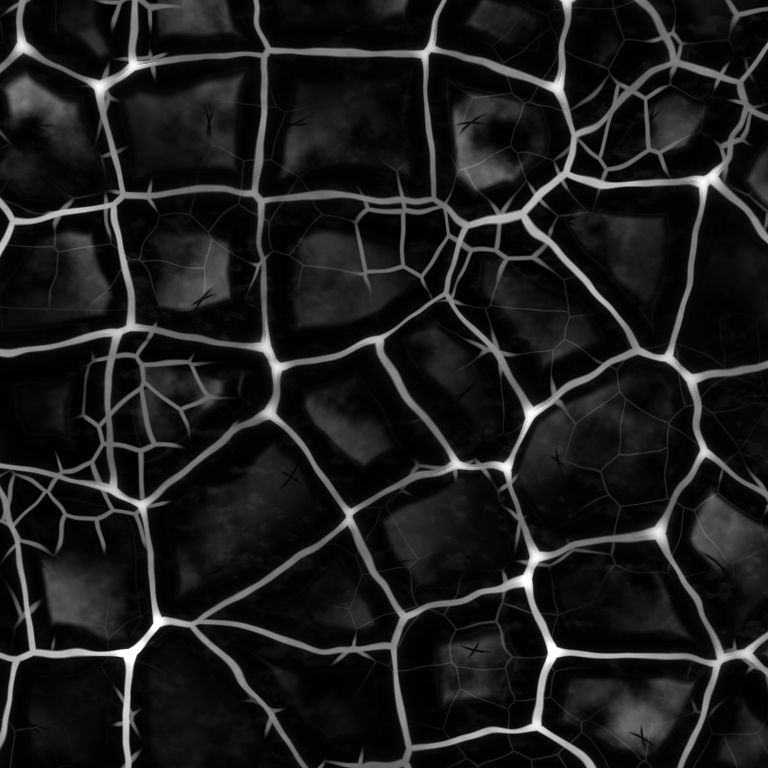
Write a WebGL 1 fragment shader that draws this texture.

```glsl
precision highp float;
uniform vec2 u_resolution;

float hash(vec2 p) {
  return fract(sin(dot(p, vec2(127.1, 311.7))) * 43758.5);
}

vec2 hash2(vec2 p) {
  return vec2(hash(p), hash(p + 37.3));
}

float noise(vec2 p) {
  vec2 i = floor(p), f = fract(p);
  f = f * f * (3.0 - 2.0 * f);
  vec2 e = vec2(1.0, 0.0);
  return mix(mix(hash(i), hash(i + e.xy), f.x),
             mix(hash(i + e.yx), hash(i + e.xx), f.x), f.y);
}

float fbm(vec2 p) {
  float sum = 0.0, amp = 0.5;
  for (int i = 0; i < 5; i++) {
    sum += amp * noise(p);
    p = mat2(1.6, 1.2, -1.2, 1.6) * p + 7.1;
    amp *= 0.5;
  }
  return sum;
}

vec2 warp(vec2 p, float freq, float amount) {
  return p + amount * (vec2(noise(p * freq), noise(p * freq + 51.7)) - 0.5);
}

vec2 site(vec2 id) {
  return id + 0.08 + 0.84 * hash2(id);
}

// Distances to the two nearest cell borders (xy) and the cell id (zw)
vec4 voronoi(vec2 p) {
  vec2 base = floor(p), id = base;
  float nearest = 9.0;
  for (int y = -1; y <= 1; y++)
    for (int x = -1; x <= 1; x++) {
      vec2 c = base + vec2(float(x), float(y));
      float d = distance(p, site(c));
      if (d < nearest) { nearest = d; id = c; }
    }
  vec2 own = site(id), border = vec2(9.0);
  for (int y = -2; y <= 2; y++)
    for (int x = -2; x <= 2; x++) {
      if (x == 0 && y == 0) continue;
      vec2 other = site(id + vec2(float(x), float(y)));
      float d = dot(0.5 * (own + other) - p, normalize(other - own));
      if (d < border.x) border = vec2(d, border.x);
      else border.y = min(border.y, d);
    }
  return vec4(border, id);
}

float stroke(float dist, float halfWidth, float blur) {
  return 1.0 - smoothstep(halfWidth - blur, halfWidth + blur, dist);
}

// Short tapered scratches, two per grid square
float scratches(vec2 p, float scale) {
  vec2 id = floor(p * scale), f = fract(p * scale);
  float mask = 0.0;
  for (int i = 0; i < 2; i++) {
    vec2 seed = id + float(i) * 13.7;
    float angle = 6.283 * hash(seed + 3.1);
    vec2 dir = vec2(cos(angle), sin(angle));
    vec2 v = f - 0.35 - 0.3 * hash2(id);
    float along = dot(v, dir), reach = 0.15 + 0.15 * hash(seed + 9.2);
    float across = abs(dot(v, vec2(-dir.y, dir.x)) + along * along * 0.6);
    float taper = 1.0 - smoothstep(0.3, 1.0, abs(along) / reach);
    mask = max(mask, taper * stroke(across, 0.012, 0.012));
  }
  return mask * step(0.45, hash(id + 5.5));
}

// Mottled plate, inset from the cell border and fading to one side
float plate(vec2 p, vec2 q, float scale, vec4 cell) {
  float inset = 0.024 + 0.018 * hash(cell.zw + 2.2);
  float d = cell.x / scale + 0.03 * (noise(p * 13.0) - 0.5) - inset;
  float angle = 6.283 * hash(cell.zw + 8.4);
  vec2 offset = q - site(cell.zw) / scale;
  float fade = smoothstep(-0.07, 0.06, dot(offset, vec2(cos(angle), sin(angle))));
  float mottle = smoothstep(0.2, 0.72, fbm(p * 17.0)) * (0.75 + 0.5 * fbm(p * 65.0));
  float strength = 0.1 + 0.32 * hash(cell.zw + 6.6);
  float body = smoothstep(0.0, 0.012, d) * mottle * (0.15 + 0.85 * fade);
  float rim = exp(-abs(d) / 0.002) * noise(p * 9.0) * 0.2;
  return strength * (body + rim) * (1.0 - 0.9 * scratches(p, 9.0));
}

void main() {
  vec2 p = gl_FragCoord.xy / min(u_resolution.x, u_resolution.y);
  vec2 q = warp(warp(p, 8.0, 0.035), 32.0, 0.009);
  float scale = 5.6, fineScale = 15.0;
  vec4 cell = voronoi(q * scale + 3.0);
  vec4 fine = voronoi(q * fineScale + 20.0);
  vec2 border = cell.xy / scale;
  float fineBorder = fine.x / fineScale;

  // Dark ground with faint grain and hairline cracks
  float grain = fbm(p * vec2(55.0, 80.0));
  float shade = 0.005 + 0.07 * smoothstep(0.5, 0.8, grain) * noise(p * 6.0);
  float crackMask = smoothstep(0.45, 0.75, noise(p * 6.0 + 11.0));
  shade += 0.14 * crackMask * stroke(fineBorder, 0.0008, 0.0012);
  shade += plate(p, q + 3.0 / scale, scale, cell);

  // Veins, swelling and brightening at some junctions
  float glow = smoothstep(0.4, 0.8, noise(p * 6.5 + 4.0));
  float node = glow * exp(-dot(border, border) / 0.00016);
  float width = 0.0032 + 0.0018 * noise(p * 24.0) + 0.004 * node;
  float tone = 0.36 + 0.2 * noise(p * 12.0) + 0.12 * (grain - 0.5);
  tone += 0.3 * smoothstep(0.6, 0.9, noise(p * 3.2 + 1.7)) + 0.5 * node;
  float vein = stroke(border.x, width, 0.0018);

  // Side spurs near the veins and occasional small rings
  float near = 1.0 - smoothstep(0.008, 0.026, border.x);
  float spur = near * smoothstep(0.56, 0.72, noise(p * 11.0 + 8.0));
  float ring = smoothstep(0.76, 0.86, noise(p * 6.0 + 29.0));
  float branchMask = max(spur, ring);
  float branch = branchMask * stroke(fineBorder, 0.001 + 0.002 * branchMask, 0.0016);

  shade += 0.1 * exp(-border.x / 0.006) + 0.25 * node;
  shade = mix(shade, 0.42, branch);
  shade = mix(shade, tone, vein);
  gl_FragColor = vec4(vec3(clamp(shade, 0.0, 1.0)), 1.0);
}
```
